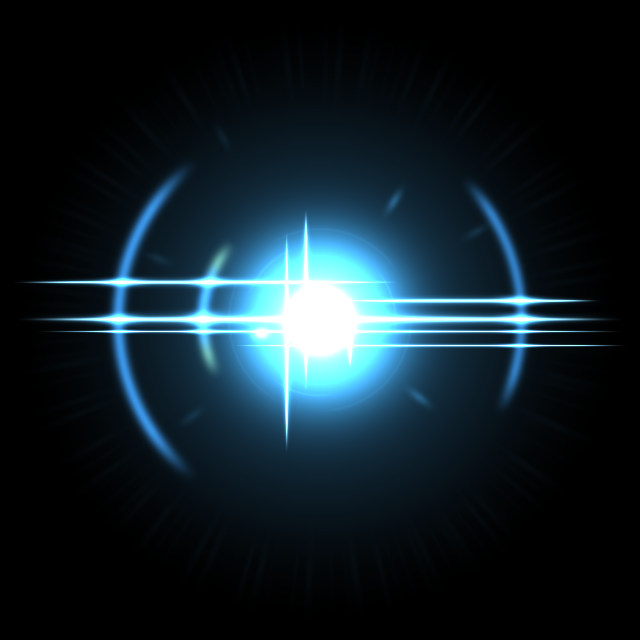
Give the GLSL for this background, as a Shadertoy shader.

```glsl
const float TAU = 6.2831853;
const vec3 BLUE = vec3(0.26, 0.63, 0.88);
const vec3 ARC_BLUE = vec3(0.22, 0.56, 0.88);
const vec3 OLIVE = vec3(0.34, 0.50, 0.38);
const vec3 ICE = vec3(0.72, 1.05, 1.15);

// Horizontal beams: centre x, centre y, half length, thickness
const vec4 BEAMS[5] = vec4[5](
    vec4(-0.179, 0.059, 0.305, 0.0024),
    vec4(0.237, 0.030, 0.205, 0.0025),
    vec4(0.000, 0.001, 0.480, 0.0042),
    vec4(0.015, -0.018, 0.465, 0.0014),
    vec4(0.172, -0.040, 0.312, 0.0011));

// Vertical needles, same layout
const vec4 NEEDLES[3] = vec4[3](
    vec4(-0.052, -0.035, 0.175, 0.0027),
    vec4(-0.022, 0.031, 0.144, 0.0031),
    vec4(0.047, -0.019, 0.058, 0.0034));

// Radial glints: angle, radius, strength
const vec3 GLINTS[6] = vec3[6](
    vec3(1.013, 0.219, 0.34), vec3(-0.663, 0.197, 0.28),
    vec3(2.060, 0.323, 0.09), vec3(2.780, 0.270, 0.12),
    vec3(-2.496, 0.250, 0.12), vec3(0.513, 0.281, 0.14));

float gauss(float d, float width) {
    return exp(-d * d / (width * width));
}

float angleGap(float a, float b) {
    return abs(mod(a - b + 0.5 * TAU, TAU) - 0.5 * TAU);
}

vec2 rotate(vec2 p, float a) {
    float c = cos(a), s = sin(a);
    return vec2(c * p.x + s * p.y, c * p.y - s * p.x);
}

// Tapered light line along x
float streak(vec2 p, float halfLen, float width, float pixel) {
    float t = clamp(1.0 - abs(p.x) / halfLen, 0.0, 1.0);
    float w = max(width * mix(0.4, 1.0, smoothstep(0.0, 0.8, t)), 0.6 * pixel);
    return smoothstep(0.0, 0.35, t) * gauss(p.y, w);
}

// Ring section with softened tips
float arc(float r, float gap, float radius, float halfAngle, float width) {
    float tips = 1.0 - smoothstep(halfAngle * 0.62, halfAngle * 1.04, gap);
    return tips * gauss(r - radius, width);
}

// White core, blue bloom and wide halo
vec3 bloom(float r) {
    float halo = 0.30 * (1.0 - smoothstep(0.10, 0.47, r));
    float inner = 3.4 * exp(-96.0 * r * r);
    return BLUE * (halo + inner) + vec3(1.6) * exp(-pow(r / 0.047, 4.0));
}

// Fine spokes at the rim of the halo
float rimRays(float r, float a) {
    float wave = sin(a * 37.0 + 2.0 * sin(a * 5.0))
               + sin(a * 83.0 + 3.0 * sin(a * 7.0)) + sin(a * 131.0);
    return max(wave, 0.0) * gauss(r - 0.40, 0.045);
}

vec3 beamLight(vec2 p, vec4 beam, float arcs, float pixel) {
    vec2 q = p - beam.xy;
    float core = streak(q, beam.z, beam.w, pixel);
    float glow = streak(q, beam.z, beam.w * 2.6, pixel);
    return ICE * core + BLUE * glow * (0.40 + 1.6 * arcs);
}

void mainImage(out vec4 fragColor, in vec2 fragCoord) {
    float size = min(iResolution.x, iResolution.y);
    vec2 p = (fragCoord - 0.5 * iResolution.xy) / size;
    float pixel = 1.0 / size;
    float r = length(p);
    float a = atan(p.y, p.x + 1e-6);

    vec3 col = bloom(r) + BLUE * 0.014 * rimRays(r, a);

    // Broken faint rings near the core
    float broken = smoothstep(0.1, 0.9, sin(a * 3.0 + 0.7));
    col += BLUE * 0.10 * broken * gauss(r - 0.118, 0.002);
    col += BLUE * 0.05 * (1.0 - broken) * gauss(r - 0.142, 0.002);

    // Lens arcs
    float leftGap = angleGap(a, 0.5 * TAU);
    float rightGap = angleGap(a, 0.148);
    float innerGap = angleGap(a, 3.03);
    float outer = arc(r, leftGap, 0.315, 0.90, 0.0105)
                + 0.82 * arc(r, rightGap, 0.315, 0.63, 0.0095);
    float inner = arc(r, innerGap, 0.183, 0.62, 0.0095);
    col += ARC_BLUE * outer * 0.92;
    col += mix(ARC_BLUE, OLIVE, smoothstep(0.18, 0.42, innerGap)) * inner;

    // Beams flare where they cross an arc
    float crossing = arc(r, leftGap, 0.315, 0.90, 0.027)
                   + arc(r, rightGap, 0.315, 0.63, 0.027)
                   + arc(r, innerGap, 0.183, 0.62, 0.022);
    for (int i = 0; i < 5; i++) {
        col += beamLight(p, BEAMS[i], crossing, pixel);
    }
    for (int i = 0; i < 3; i++) {
        vec4 n = NEEDLES[i];
        col += beamLight(p.yx, vec4(n.yx, n.zw), 0.0, pixel);
    }

    // Small glints pointing away from the core
    for (int i = 0; i < 6; i++) {
        vec2 q = rotate(p, GLINTS[i].x) - vec2(GLINTS[i].y, 0.0);
        col += BLUE * GLINTS[i].z * gauss(q.x, 0.018) * gauss(q.y, 0.0065);
    }

    // Bright bead beside the core
    vec2 bead = p - vec2(-0.092, -0.021);
    col += ICE * gauss(length(bead * vec2(0.75, 1.0)), 0.0085);

    fragColor = vec4(clamp(col, 0.0, 1.0), 1.0);
}
```
